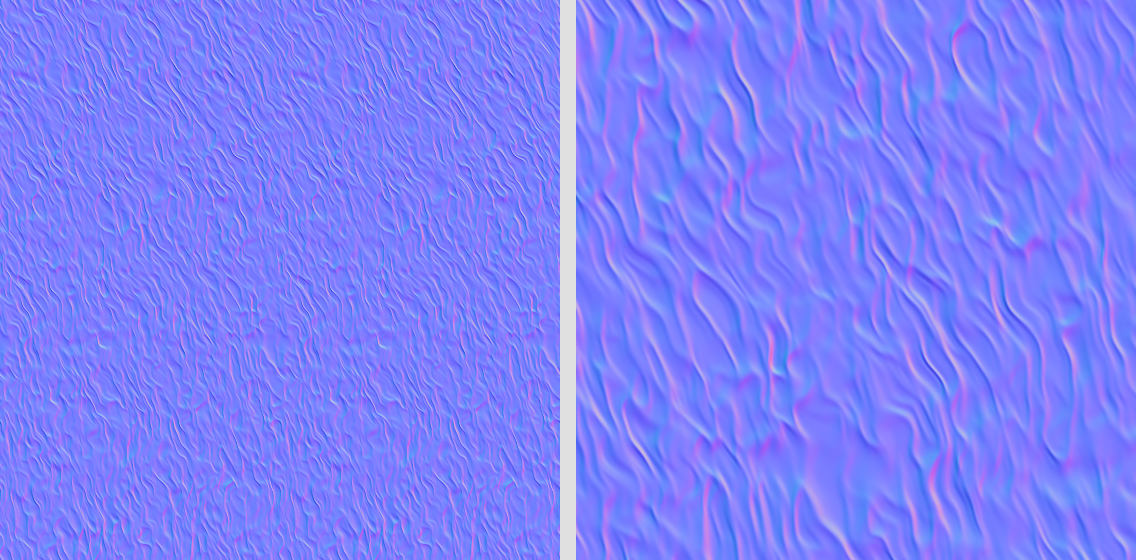
Left, the full canvas; right, a detail of the centre.
Reproduce this texture map procedurally as a Shadertoy shader.

```glsl
#define TILES 2.0           // horizontal repeats across the canvas
#define GRAIN vec2(24, 17)  // wrinkles per tile, per canvas height
#define RIDGE_WIDTH 0.035
#define RELIEF 0.0016       // height of the main ridges
#define FINE 0.0008         // height of the ridges between them
#define GROUND 0.0011       // height of the soft undulation
#define OVERHANG 0.0024     // shifts crests to the upper right
#define BEND 0.022          // broad meander
#define WIGGLE 0.0095       // small kinks
#define TILT vec2(-0.02, 0.0)
#define SOFTNESS 0.0012     // sampling radius of the slope

vec2 hash2(vec2 p) {
    vec2 k = vec2(dot(p, vec2(127.1, 311.7)), dot(p, vec2(269.5, 183.3)));
    return fract(sin(k) * 43758.5453) * 2.0 - 1.0;
}

// Gradient noise that repeats along x
float noise(vec2 p, float period, float seed) {
    vec2 i = floor(p), f = p - i;
    vec2 u = f * f * f * (f * (f * 6.0 - 15.0) + 10.0);
    float x0 = mod(i.x, period), x1 = mod(i.x + 1.0, period);
    vec2 s = vec2(0.0, seed);
    float a = dot(hash2(vec2(x0, i.y) + s), f);
    float b = dot(hash2(vec2(x1, i.y) + s), f - vec2(1, 0));
    float c = dot(hash2(vec2(x0, i.y + 1.0) + s), f - vec2(0, 1));
    float d = dot(hash2(vec2(x1, i.y + 1.0) + s), f - vec2(1, 1));
    return mix(mix(a, b, u.x), mix(c, d, u.x), u.y);
}

vec2 noise2(vec2 p, float period, float seed) {
    return vec2(noise(p, period, seed), noise(p, period, seed + 57.0));
}

// Meandering coordinates, leaning more towards the top
vec2 flow(vec2 p) {
    vec2 bend = noise2(p * vec2(6.0 * TILES, 10.0), 6.0, 11.0);
    vec2 kink = noise2(p * vec2(21.0 * TILES, 36.0), 21.0, 31.0);
    vec2 q = p + BEND * bend + WIGGLE * kink;
    q.x += 0.14 * p.y + 0.19 * p.y * p.y;
    return q;
}

float grain(vec2 q) {
    vec2 g = q * GRAIN * vec2(TILES, 1);
    return noise(g, GRAIN.x, 71.0)
         + 0.45 * noise(g * 2.0 + 0.37, GRAIN.x * 2.0, 93.0);
}

float fineGrain(vec2 q) {
    vec2 g = q * GRAIN * vec2(TILES, 1) * 1.5 + 0.61;
    return noise(g, GRAIN.x * 1.5, 151.0)
         + 0.3 * noise(g * 2.0 + 0.23, GRAIN.x * 3.0, 173.0);
}

// Thin crests along the zero lines of the grain
float ridge(float n) {
    return exp(-n * n / RIDGE_WIDTH);
}

float height(vec2 p) {
    vec2 q = flow(p);
    float crest = ridge(grain(q));
    q -= OVERHANG * crest * vec2(0.9, 0.45);
    float n = grain(q);
    float patches = 1.0 + 0.7 * noise(p * vec2(8.0 * TILES, 11.0), 8.0, 7.0);
    return patches * (RELIEF * ridge(n) + FINE * ridge(fineGrain(q))) + GROUND * n;
}

void mainImage(out vec4 fragColor, in vec2 fragCoord) {
    vec2 p = fragCoord / iResolution.xy;
    vec2 e = vec2(SOFTNESS, 0.0);
    vec2 slope = vec2(height(p + e.xy) - height(p - e.xy),
                      height(p + e.yx) - height(p - e.yx)) / (2.0 * SOFTNESS);

    // Surface normal packed into colour
    vec3 normal = normalize(vec3(TILT - slope, 1.0));
    fragColor = vec4(0.5 + 0.5 * normal, 1.0);
}
```
